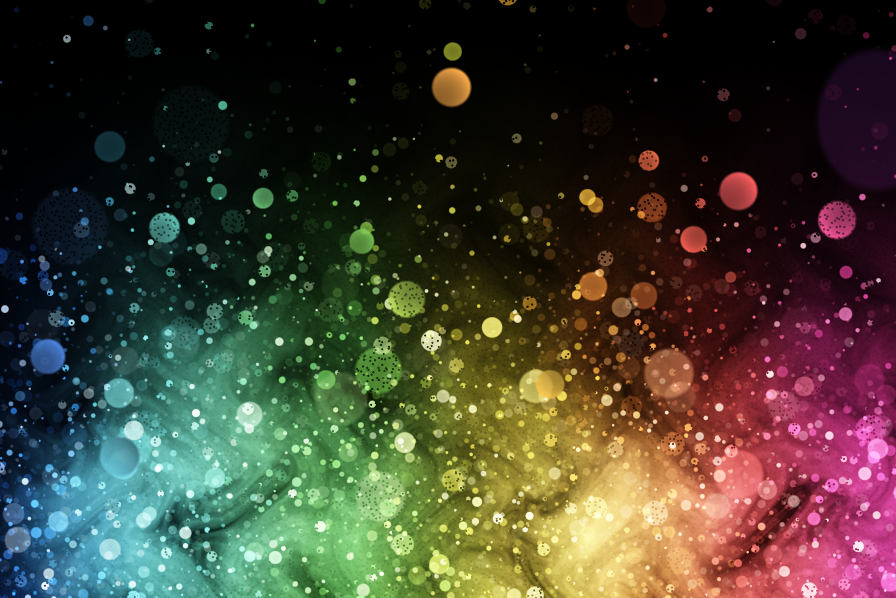
Give the GLSL for this background, as a Shadertoy shader.

```glsl
// Rainbow bokeh: glowing discs and glitter rising from a bright spectral haze into black.

vec4 hash4(vec2 p) {
    vec4 q = fract(p.xyxy * vec4(.1031, .1030, .0973, .1099));
    q += dot(q, q.wzxy + 33.33);
    return fract((q.xxyz + q.yzzw) * q.zywx);
}

// Blue on the left, through green and gold, to magenta; warm hues lean left with height.
vec3 spectrum(vec2 p) {
    float x = p.x + .09 * smoothstep(.1, .5, p.y) * smoothstep(.5, .8, p.x);
    vec3 c = mix(vec3(.08, .30, .85), vec3(.22, .70, .66), smoothstep(.0, .30, x));
    c = mix(c, vec3(.28, .70, .20), smoothstep(.28, .55, x));
    c = mix(c, vec3(.86, .76, .14), smoothstep(.56, .92, x));
    c = mix(c, vec3(.95, .42, .12), smoothstep(.92, 1.1, x));
    c = mix(c, vec3(.92, .20, .18), smoothstep(1.1, 1.28, x));
    return mix(c, vec3(.90, .16, .50), smoothstep(1.27, 1.48, x));
}

// Soft disc with a slightly brighter rim.
float disc(vec2 d, float r) {
    float l = length(d), soft = max(r * .1, 1. / iResolution.y);
    return smoothstep(r + soft, r - soft, l) * (.8 + .2 * min(l * l / (r * r), 1.));
}

// Distance to the nearest cell point.
float cellular(vec2 p) {
    float nearest = 1.;
    for (int k = 0; k < 9; k++) {
        vec2 id = floor(p) + vec2(k % 3, k / 3) - 1.;
        nearest = min(nearest, length(id + hash4(id + 40.).xy - p));
    }
    return nearest;
}

float clouds(vec2 p) {
    float sum = 0., amp = .5;
    for (int i = 0; i < 5; i++) {
        p += .5 * sin(p.yx * 1.7 + float(i));
        sum += amp * sin(p.x) * sin(p.y);
        p = mat2(1.5, 1.1, -1.1, 1.5) * p;
        amp *= .65;
    }
    return .5 + .6 * sum;
}

// Round falloff of light around a centre.
float pool(vec2 p, vec2 c, float tightness) {
    return exp(-tightness * dot(p - c, p - c));
}

// One scattered layer; fewer lights appear toward the top and the sides.
vec3 bokeh(vec2 p, float scale, float seed, float holes) {
    mat2 tilt = mat2(cos(seed), sin(seed), -sin(seed), cos(seed));
    vec2 cell = floor(tilt * p * scale);
    vec3 light = vec3(0);
    for (int k = 0; k < 9; k++) {
        vec2 id = cell + vec2(k % 3, k / 3) - 1.;
        vec4 a = hash4(id + seed * 17.), b = hash4(id + seed * 17. + 61.);
        vec2 c = (id + a.xy) * tilt / scale;
        float ceiling = .92 - .3 * (c.x - .65) * (c.x - .65);
        float density = .06 + .8 * smoothstep(ceiling, .05, c.y);
        float r = mix(.08, .4, a.w * a.w) / scale;
        float glow = step(a.z, density) * (.06 + pow(b.x, 4.)) * (.4 + .6 * density);
        vec3 tint = mix(spectrum(c + vec2(.14 * (b.w - .5), 0)), vec3(1, .98, .88), .7 * pow(b.y, 3.));
        light += tint * glow * disc(p - c, r) * mix(1., holes, step(.65, b.z));
    }
    return light;
}

void mainImage(out vec4 fragColor, in vec2 fragCoord) {
    vec2 p = fragCoord / iResolution.y;
    vec3 hue = spectrum(p);
    float mist = max(clouds(p * 13.), 0.);
    float holes = smoothstep(.12, .32, cellular(p * 115.));

    // Haze that thins with height, over a faint coloured dark.
    float fade = exp(-9. * p.y * p.y) * smoothstep(-.12, .35, p.x);
    vec3 col = hue * .8 * fade * (.15 + 1.1 * mist);
    col += hue * (.5 + mist) * .1 * smoothstep(.95, .3, p.y) * smoothstep(-.2, .4, p.x);
    col *= mix(.85, 1.05, holes);

    // Pools of light along the floor.
    col += vec3(1.5, 1.1, .5) * pool(p, vec2(.98, .1), 45.) * mist;
    col += vec3(1.1, .3, .35) * pool(p, vec2(1.25, .1), 40.) * mist;
    col += vec3(.7, .1, .35) * pool(p, vec2(1.47, .2), 35.) * mist;
    col += vec3(.35, .75, .5) * pool(p, vec2(.4, .17), 20.) * mist;
    col += vec3(.2, .55, .75) * pool(p, vec2(.2, .13), 70.) * mist;

    // Violet veil at the upper right.
    vec2 veil = (p - vec2(1.465, .8)) / vec2(.1, .12);
    col += vec3(.065, .02, .08) * smoothstep(1.05, .9, length(veil));

    // Scattered lights from broad and dim to small and sharp.
    for (int i = 0; i < 6; i++) {
        float n = float(i);
        col += bokeh(p, 5.5 * pow(1.62, n), n + 1.3, holes) * (.55 + .55 * n);
    }
    col = 1. - exp(-1.5 * col);

    // Larger lights strung along a wavering line across the spectrum.
    for (int i = 0; i < 13; i++) {
        float n = float(i), swing = cos(3.14159 * n);
        vec2 c = vec2(.08 + .12 * n + .045 * cos(1.5708 * n) * step(.5, n), .53 + .012 * n);
        c.y += swing * (.03 * smoothstep(3., 7., n) + .26 * exp(-.55 * (n - 6.5) * (n - 6.5)));
        c.y += .15 * exp(-1.5 * (n - 2.5) * (n - 2.5)) - .33 * exp(-1.5 * (n - .8) * (n - .8));
        float r = .025 + .008 * sin(1.3 * n + .5);
        vec2 warm = vec2(.18 * smoothstep(.7, .85, c.y), 0);
        vec3 tint = mix(spectrum(c + warm), vec3(1, .98, .85), .2);
        tint *= .9 + 6. * (p.y - c.y + p.x - c.x) * swing;
        float pits = i % 3 == 2 ? mix(.5, 1., holes) : 1.;
        col = mix(col, tint * pits, .95 * disc(p - c, r));
    }

    fragColor = vec4(clamp(col, 0., 1.), 1.);
}
```
